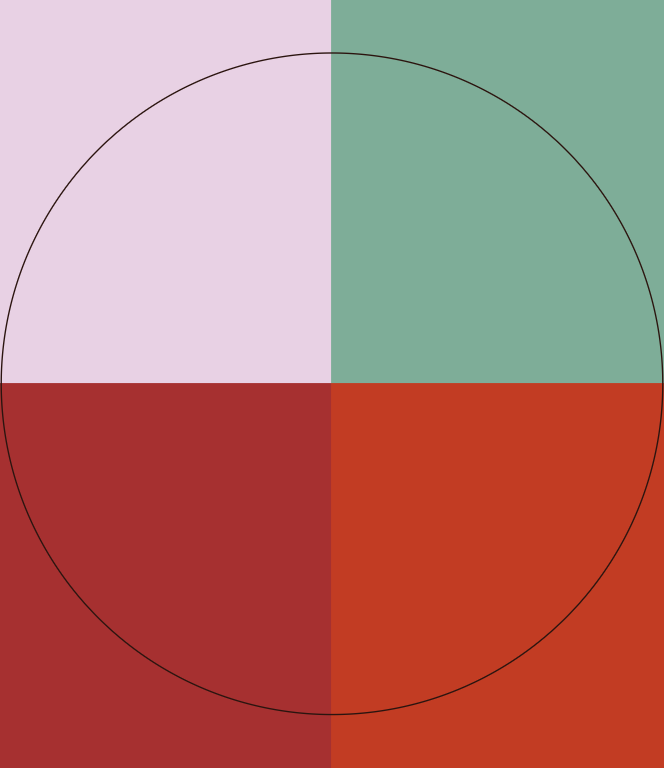
Write a Shadertoy shader that draws this background.

```glsl
// Antialiased coverage of the region where d is positive
float coverage(float d, float pixel) {
    return clamp(0.5 + d / pixel, 0.0, 1.0);
}

void mainImage(out vec4 fragColor, in vec2 fragCoord) {
    float pixel = 1.0 / iResolution.y;
    vec2 p = (fragCoord - 0.5 * iResolution.xy) * pixel;

    vec3 lilac = vec3(0.91, 0.82, 0.895);
    vec3 sage = vec3(0.495, 0.68, 0.595);
    vec3 crimson = vec3(0.65, 0.19, 0.19);
    vec3 vermilion = vec3(0.76, 0.235, 0.137);
    vec3 ink = vec3(0.17, 0.08, 0.06);

    // Four quadrants
    float right = coverage(p.x + 0.0012, pixel);
    float top = coverage(p.y - 0.0012, pixel);
    vec3 color = mix(mix(crimson, vermilion, right), mix(lilac, sage, right), top);

    // Thin ring spanning the width
    float ringDistance = abs(length(p - vec2(0.0, 0.0003)) - 0.4307);
    color = mix(color, ink, coverage(0.0009 - ringDistance, pixel));

    fragColor = vec4(color, 1.0);
}
```
